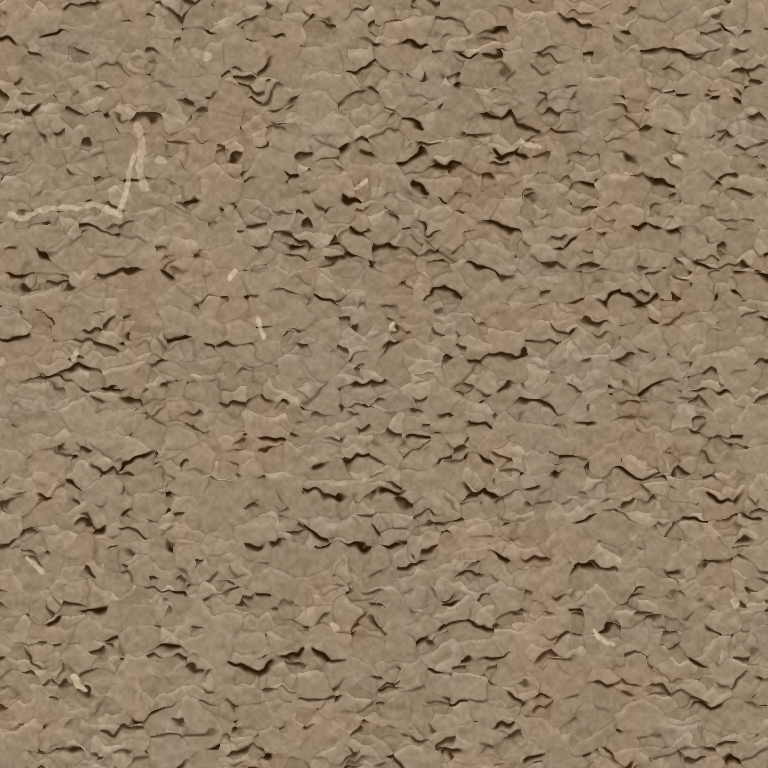
Write a three.js fragment shader that draws this texture.

```glsl
#define FLAKE_SCALE vec2(25.0, 34.0)
#define CHIP_SCALE vec2(46.0, 60.0)
#define CHIPPED_SHARE 0.6
#define SHADOW_REACH 0.0075
#define EDGE_BLUR 0.0014
#define SOIL vec3(0.608, 0.528, 0.437)
#define SHADOW vec3(0.165, 0.090, 0.020)
#define STRAW vec3(0.80, 0.72, 0.60)
#define STRAW_BITS 13

varying vec2 vUv;

float hash(vec2 p) {
  vec3 q = fract(p.xyx * vec3(0.1031, 0.1030, 0.0973));
  q += dot(q, q.yzx + 33.33);
  return fract((q.x + q.y) * q.z);
}

vec2 hash2(vec2 p) {
  return vec2(hash(p), hash(p + 57.3));
}

float noise(vec2 p) {
  vec2 i = floor(p), f = fract(p);
  f = f * f * (3.0 - 2.0 * f);
  return mix(mix(hash(i), hash(i + vec2(1, 0)), f.x),
             mix(hash(i + vec2(0, 1)), hash(i + vec2(1, 1)), f.x), f.y);
}

vec2 warp(vec2 p, float freq) {
  return vec2(noise(p * freq + 11.0), noise(p * freq + 71.0)) - 0.5;
}

float flakeHeight(vec2 cell) {
  return hash(cell + 131.7);
}

// Overlapping plates lit from above: x = shadow, y = lit rim, z = height
vec3 flakes(vec2 uv, vec2 scale) {
  vec2 p = uv * scale, base = floor(p);
  vec2 own = base, toOwn = vec2(9.0);
  for (int j = -1; j <= 1; j++)
    for (int i = -1; i <= 1; i++) {
      vec2 cell = base + vec2(i, j);
      vec2 r = cell + hash2(cell) - p;
      if (dot(r, r) < dot(toOwn, toOwn)) { toOwn = r; own = cell; }
    }

  float height = flakeHeight(own), shadow = 0.0, rim = 0.0;
  float breakup = smoothstep(0.25, 0.75, noise(uv * 55.0 + scale));
  for (int j = -2; j <= 2; j++)
    for (int i = -2; i <= 2; i++) {
      vec2 cell = own + vec2(i, j);
      vec2 r = cell + hash2(cell) - p, across = r - toOwn;
      if (dot(across, across) < 0.0001) continue;
      vec2 n = normalize(across);
      float edge = dot(0.5 * (r + toOwn), n) / scale.y;
      float side = n.y > 0.0 ? 1.0 : -1.0;
      float drop = (flakeHeight(cell) - height) * side;
      float facing = smoothstep(0.2, 0.9, abs(n.y));

      // The shadow falls just below the lower lip of the higher plate
      float lift = clamp(drop + 0.3, 0.0, 1.0) * facing * breakup;
      float reach = SHADOW_REACH * lift + 0.0025;
      float below = edge * side;
      float shade = smoothstep(-EDGE_BLUR, EDGE_BLUR, below)
                  * (1.0 - smoothstep(reach * 0.2, reach, below));
      float seam = 0.16 * breakup * (1.0 - smoothstep(0.0, 0.003, edge));
      shadow = max(shadow, max(shade * smoothstep(0.0, 0.75, lift), seam));

      float exposed = max(0.15 - drop, 0.0) * smoothstep(0.0, 0.9, n.y);
      rim = max(rim, exposed * (1.0 - smoothstep(0.001, 0.008, edge)));
    }
  return vec3(shadow, rim, height);
}

float strand(vec2 p, vec2 a, vec2 b, float width) {
  vec2 ab = b - a;
  float t = clamp(dot(p - a, ab) / dot(ab, ab), 0.0, 1.0);
  float d = length(p - a - ab * t);
  return 1.0 - smoothstep(width - EDGE_BLUR, width + EDGE_BLUR, d);
}

// Scattered dry bits and one bent root
float straw(vec2 uv) {
  vec2 p = uv + warp(uv, 32.0) * 0.014 + warp(uv, 120.0) * 0.005;
  float mask = 0.0;
  for (int i = 0; i < STRAW_BITS; i++) {
    vec2 key = vec2(float(i) * 3.7, 19.0);
    vec2 centre = hash2(key);
    float angle = 1.6 + 2.4 * (hash(key + 5.0) - 0.5);
    float size = hash(key + 9.0);
    vec2 arm = vec2(cos(angle), sin(angle)) * mix(0.002, 0.018, size * size);
    float bit = strand(p, centre - arm, centre + arm, mix(0.005, 0.0025, size));
    mask = max(mask, bit * mix(0.6, 1.1, hash(key + 2.0)));
  }
  vec2 bend = vec2(0.155, 0.725), fork = vec2(0.175, 0.80);
  float root = strand(p, vec2(0.015, 0.72), vec2(0.12, 0.738), 0.0045);
  root = max(root, strand(p, vec2(0.12, 0.738), bend, 0.004));
  root = max(root, strand(p, bend, fork, 0.004));
  root = max(root, 0.8 * strand(p, vec2(0.188, 0.76), vec2(0.182, 0.84), 0.005));
  return min(max(mask, root * 0.8), 1.0);
}

void main() {
  vec2 uv = vUv;
  vec2 p = uv + warp(uv, 36.0) * 0.011 + warp(uv, 95.0) * 0.0075;

  // Some large plates are broken into smaller chips
  vec3 plate = flakes(p, FLAKE_SCALE);
  vec3 chip = flakes(p + 3.0, CHIP_SCALE);
  float chipped = step(fract(plate.z * 7.31), CHIPPED_SHARE);
  float shadow = max(plate.x, chip.x * chipped * 0.8);
  float rim = max(plate.y, chip.y * chipped);

  // Plate tones, small bumps and fine grain
  float bumps = noise(uv * 90.0) - noise(uv * 90.0 + vec2(0.0, 0.5));
  float grain = noise(uv * 230.0) - 0.5;
  float tone = (plate.z - 0.5) * 0.03 + (chip.z - 0.5) * 0.06 * chipped;
  tone += bumps * 0.07 + grain * 0.06 + (noise(uv * 5.0) - 0.5) * 0.012;
  tone += rim * 0.10 - 0.012;
  vec3 tint = vec3(0.007, -0.002, -0.005) * (noise(uv * 17.0) * 2.0 - 1.0);
  vec3 color = SOIL + tone + tint;

  float depth = mix(0.9, 1.15, noise(uv * 6.0 + 8.0));
  color = mix(color, SHADOW, clamp(shadow * depth, 0.0, 1.0));
  color = mix(color, STRAW + grain * 0.15, straw(uv) * 0.9);
  gl_FragColor = vec4(color, 1.0);
}
```
